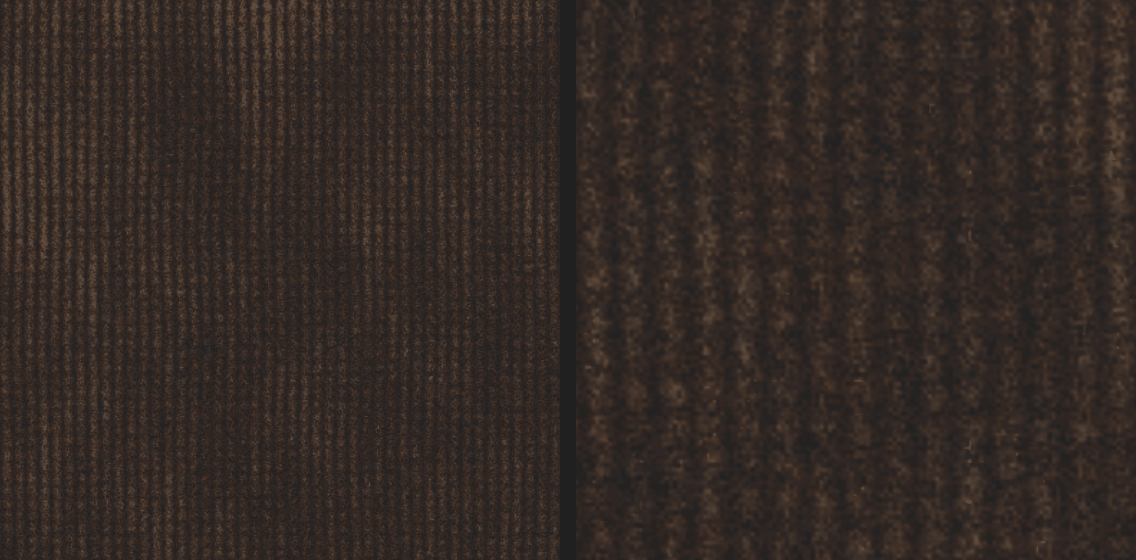
Left: the whole. Right: its middle third, enlarged.
Give the GLSL for this texture, as a Shadertoy shader.

```glsl
// Dark brown corduroy: narrow vertical ribs with faint cross rows, worn streaks and fibre grain.

const float RIBS = 45.0;
const float ROWS = 45.0;
const float TAU = 6.2831853;

const vec3 GROOVE = vec3(0.138, 0.130, 0.127);
const vec3 SHADE = vec3(0.190, 0.152, 0.138);
const vec3 PILE = vec3(0.235, 0.183, 0.153);
const vec3 WORN = vec3(0.375, 0.295, 0.235);

float hash(vec2 p) {
    return fract(sin(dot(p, vec2(12.9898, 78.233))) * 43758.5453);
}

float noise(vec2 p) {
    vec2 cell = floor(p);
    vec2 f = fract(p);
    f = f * f * (3.0 - 2.0 * f);
    float low = mix(hash(cell), hash(cell + vec2(1.0, 0.0)), f.x);
    float high = mix(hash(cell + vec2(0.0, 1.0)), hash(cell + vec2(1.0, 1.0)), f.x);
    return mix(low, high, f.y);
}

float fbm(vec2 p) {
    float sum = 0.0;
    float gain = 0.5;
    for (int i = 0; i < 4; i++) {
        sum += gain * noise(p);
        p = p * 2.03 + 17.1;
        gain *= 0.5;
    }
    return sum / 0.9375;
}

// Soft elliptical patch, 1 at its centre
float patchAt(vec2 uv, vec2 centre, vec2 size) {
    vec2 d = (uv - centre) / size;
    return exp(-dot(d, d));
}

// Smooth wave, 1 on a crest and 0 in a groove
float crest(float phase) {
    return 0.5 - 0.5 * cos(TAU * phase);
}

// Amount of rubbed, lighter pile: broad patches plus a streak for each rib
float wearAmount(vec2 uv, float rib) {
    float broad = smoothstep(0.25, 0.8, fbm(uv * vec2(8.0, 5.0) + 3.7));
    float streak = noise(vec2(rib * 7.31, uv.y * 12.0 + rib * 3.7));
    float wear = 0.38 * broad + 0.42 * streak - 0.06;
    wear += 0.32 * patchAt(uv, vec2(0.08, 0.70), vec2(0.26, 0.34));
    wear += 0.30 * patchAt(uv, vec2(0.48, 0.84), vec2(0.07, 0.22));
    wear += 0.22 * smoothstep(0.85, 1.0, uv.y);
    wear -= 0.40 * patchAt(uv, vec2(0.36, 0.78), vec2(0.08, 0.14));
    wear -= 0.18 * patchAt(uv, vec2(0.72, 0.20), vec2(0.35, 0.30));
    return clamp(wear, 0.0, 1.0);
}

// Fine crossing fibres, centred on zero
float fibreGrain(vec2 uv) {
    float fine = noise(uv * 390.0);
    float slanted = noise(vec2(uv.x + uv.y, (uv.y - uv.x) * 0.8) * 240.0 + 31.0);
    return 0.6 * fine + 0.4 * slanted - 0.5;
}

vec3 pileColor(float tone) {
    vec3 color = mix(GROOVE, SHADE, smoothstep(-0.08, 0.27, tone));
    color = mix(color, PILE, smoothstep(0.22, 0.52, tone));
    return mix(color, WORN, smoothstep(0.42, 1.10, tone));
}

void mainImage(out vec4 fragColor, in vec2 fragCoord) {
    vec2 uv = fragCoord / iResolution.xy;

    // Ribs wander slightly along their length
    float bend = 0.35 * (noise(uv * vec2(3.0, 5.0)) - 0.5);
    float ragged = 0.20 * (noise(uv * vec2(170.0, 190.0)) - 0.5);
    float ribPhase = uv.x * RIBS + bend + ragged;
    float rib = floor(ribPhase);
    float ridge = pow(crest(ribPhase), 0.70);

    // Cross rows show most where the pile is unworn
    float wear = wearAmount(uv, rib);
    float rowShift = 0.30 * (noise(vec2(rib * 0.4, uv.y * 9.0)) - 0.5);
    float row = crest(uv.y * ROWS + rowShift);
    float rowDepth = mix(0.50, 0.10, wear);
    float relief = ridge * (1.0 - rowDepth * (1.0 - row));

    // Small tufts break up ribs and grooves
    float tuft = noise(uv * vec2(110.0, 90.0) + 63.0) - 0.5;
    float tone = 0.09 + relief * (0.29 + 0.68 * wear);
    tone += 0.14 * tuft;
    tone += fibreGrain(uv) * (0.52 + 0.50 * ridge);

    // Sparse pale lint specks on the crests
    float speck = smoothstep(0.84, 0.95, noise(uv * 250.0 + 41.0));
    speck *= smoothstep(0.45, 0.75, noise(uv * 30.0 + 9.0));
    tone += 0.50 * speck * ridge;

    vec3 color = pileColor(clamp(tone, 0.0, 1.1));
    color += vec3(0.016, 0.0, -0.008) * (noise(uv * 60.0 + 5.0) - 0.5);
    fragColor = vec4(color, 1.0);
}
```
